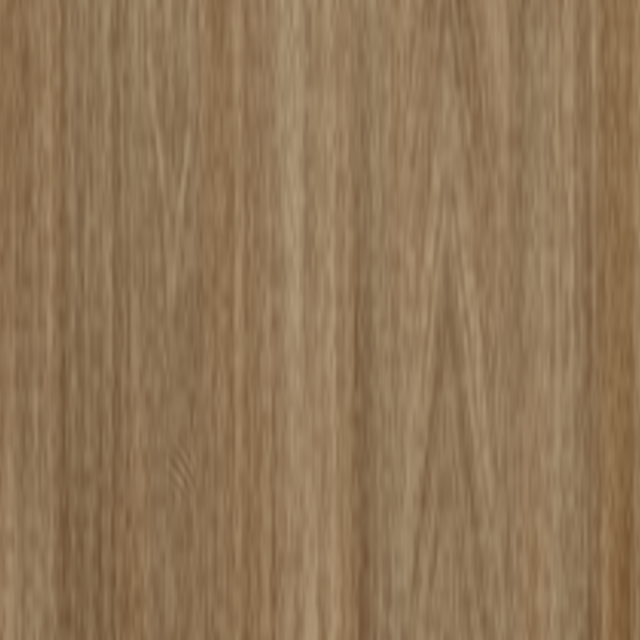
A Shadertoy shader for this texture:

```glsl
// Vertical oak veneer: fine straight grain with two cathedral figures and short pores.
#define DARK_WOOD vec3(0.510, 0.404, 0.287)
#define LIGHT_WOOD vec3(0.630, 0.534, 0.412)
#define WARM_SHIFT vec3(0.004, -0.012, -0.032)
#define BASE_TONE 0.45
#define RING_FREQ 72.0
#define FIBRE_FREQ 140.0
#define RING_CONTRAST 0.68
#define FIBRE_CONTRAST 0.72
#define PORE_CONTRAST 0.62
#define BAND_CONTRAST 0.72
#define FLAME_SLOPE 0.11
#define CROWN_SLOPE -0.065

float hash(vec2 p) {
    vec3 q = fract(vec3(p.xyx) * 0.1031);
    q += dot(q, q.yzx + 33.33);
    return fract((q.x + q.y) * q.z);
}

// Value noise centred on zero
float noise(vec2 p) {
    vec2 cell = floor(p), f = fract(p);
    f = f * f * (3.0 - 2.0 * f);
    float low = mix(hash(cell), hash(cell + vec2(1, 0)), f.x);
    float high = mix(hash(cell + vec2(0, 1)), hash(cell + vec2(1, 1)), f.x);
    return mix(low, high, f.y) - 0.5;
}

float bump(float x, float centre, float width) {
    float d = (x - centre) / width;
    return exp(-d * d);
}

// Long streaks across the ring coordinate, drifting slowly along the board
float grain(float ring, float along) {
    return RING_CONTRAST * noise(vec2(ring * RING_FREQ + 40.0, along * 0.8))
         + FIBRE_CONTRAST * noise(vec2(ring * FIBRE_FREQ + 90.0, along * 1.8 + 17.0));
}

// Nested arches: distance from the axis, sheared along the board
float archRing(float dx, float y, float slope) {
    return sqrt(dx * dx + 0.00003) + slope * y;
}

// Wide tonal bands across the board
float bands(float x, float y) {
    float tone = 0.36 * bump(x, 0.50, 0.07) + 0.34 * bump(x, 0.80, 0.03)
               + 0.24 * bump(x, 0.63, 0.03);
    tone -= 0.25 * bump(x, 0.14, 0.05) + 0.20 * bump(x, 0.36, 0.05)
          + 0.30 * bump(x, 0.565, 0.012) + 0.38 * bump(x, 0.97, 0.03);
    return tone + 0.24 * (y - 0.5) + 0.26 * noise(vec2(x * 20.0, y * 1.0 + 5.0));
}

void mainImage(out vec4 fragColor, in vec2 fragCoord) {
    vec2 uv = fragCoord / iResolution.xy;
    float y = uv.y;
    float x = uv.x + 0.004 * noise(vec2(uv.x * 5.0, y * 2.0));

    // Cathedral figures: a flame pointing up and a crown pointing down
    float flameDx = x - 0.70;
    float crownDx = x - 0.27 + 0.014 * noise(vec2(3.0, y * 4.0));
    float flame = archRing(flameDx, y, FLAME_SLOPE)
                + 0.003 * noise(vec2(x * 30.0, y * 9.0));
    float crown = archRing(crownDx, y, CROWN_SLOPE)
                + 0.010 * noise(vec2(x * 14.0, y * 6.0));
    float flameZone = exp(-pow(abs(flameDx) / 0.080, 4.0));
    float crownZone = exp(-pow(abs(crownDx) / 0.065, 4.0));

    // Streaks follow the arches inside each figure and run straight elsewhere
    float streaks = grain(x, y);
    streaks = mix(streaks, grain(flame + 1.3, y + flameDx * 3.0), flameZone);
    streaks = mix(streaks, 0.9 * grain(crown + 2.7, y + crownDx * 3.0), crownZone);
    float tone = BASE_TONE + BAND_CONTRAST * bands(x, y) + streaks;

    // Dark flame edge with a pale line outside it
    tone += flameZone * (0.22 * bump(flame, 0.092, 0.010) - 0.46 * bump(flame, 0.060, 0.014));

    // Small curled fleck in the crown
    vec2 fleck = uv - vec2(0.283, 0.265);
    float fleckMask = exp(-dot(fleck / vec2(0.018, 0.035), fleck / vec2(0.018, 0.035)));
    tone += 0.35 * fleckMask * sin((fleck.x + 0.6 * fleck.y + 9.0 * fleck.x * fleck.x) * 400.0);

    // Short pores and soft mottling
    tone += PORE_CONTRAST * noise(vec2(x * 210.0, y * 32.0));
    tone += 0.16 * noise(vec2(x * 70.0, y * 55.0 + 8.0));
    tone = clamp(tone, -0.6, 1.5);

    // Warmer and cooler strips
    float warmth = 0.9 * bump(x, 0.97, 0.04) + 0.9 * noise(vec2(x * 24.0, y * 1.2 + 31.0));
    vec3 wood = mix(DARK_WOOD, LIGHT_WOOD, tone) + WARM_SHIFT * warmth;
    fragColor = vec4(wood, 1.0);
}
```
